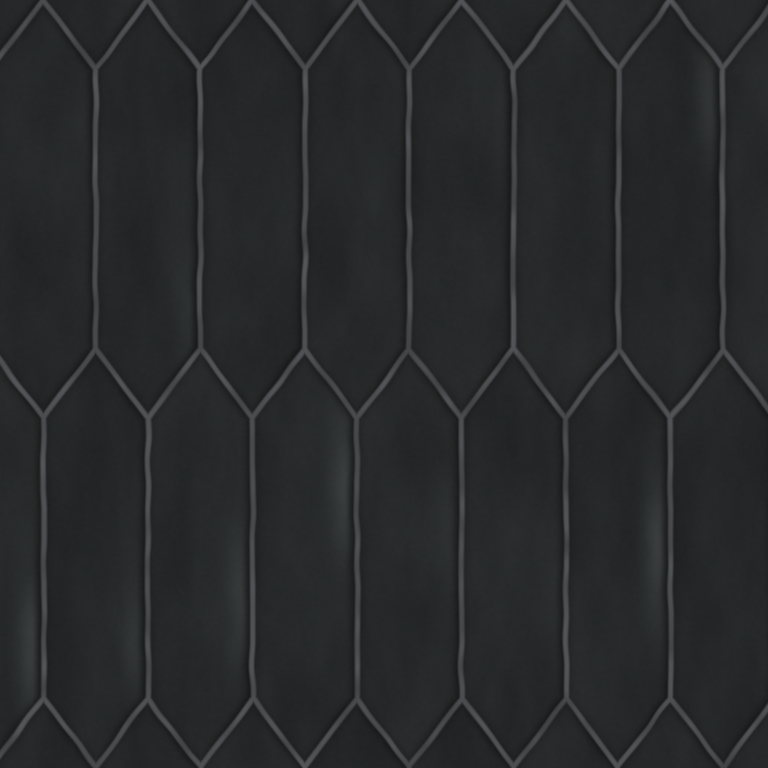
A WebGL 2 fragment shader for this pattern:

```glsl
#version 300 es
precision highp float;
// Staggered rows of tall, pointed charcoal tiles with thin grey grout.
// A hexagon distance finds the tile and its edge; value noise adds the
// hand-made wobble and mottling, and a hash per tile varies tone and gleam.

uniform vec2 u_resolution;
out vec4 fragColor;

// Layout, in canvas heights
const vec2  TILE_PITCH   = vec2(0.1361, 0.4544);
const vec2  FIRST_CENTER = vec2(0.1927, 0.7279);
const float POINT_HEIGHT = 0.0898;
const float GROUT_CORE   = 0.0012;
const float GROUT_EDGE   = 0.0049;
const float WOBBLE       = 0.0030;

// Surface
const vec3  TILE_DARK    = vec3(0.118, 0.127, 0.131);
const vec3  TILE_LIGHT   = vec3(0.180, 0.190, 0.189);
const vec3  GROUT_COLOR  = vec3(0.300, 0.310, 0.318);
const vec3  GLEAM_COLOR  = vec3(0.100, 0.104, 0.104);
const float TONE_SPREAD  = 0.16;
const float SHADOW_WIDTH = 0.0085;
const float GRAIN        = 0.008;

// Integer hash of a lattice point, 0 to 1
float hash(vec2 cell, uint seed) {
    uvec2 q = uvec2(ivec2(cell));
    uint h = q.x * 1597334677u ^ q.y * 3812015801u ^ seed * 2654435769u;
    h = (h ^ (h >> 16)) * 2246822519u;
    h = (h ^ (h >> 13)) * 3266489917u;
    return float((h ^ (h >> 16)) >> 8) / 16777216.0;
}

float noise(vec2 p, uint seed) {
    vec2 i = floor(p), f = fract(p);
    f = f * f * (3.0 - 2.0 * f);
    float low  = mix(hash(i, seed), hash(i + vec2(1, 0), seed), f.x);
    float high = mix(hash(i + vec2(0, 1), seed), hash(i + vec2(1, 1), seed), f.x);
    return mix(low, high, f.y);
}

float fbm(vec2 p, uint seed) {
    float sum = 0.0, amp = 0.5;
    for (int i = 0; i < 3; i++) {
        sum += amp * noise(p, seed + uint(i));
        p *= 2.1;
        amp *= 0.5;
    }
    return sum / 0.875;
}

// Signed distance to the tall hexagon, negative inside
float tileDistance(vec2 p) {
    float halfWidth = 0.5 * TILE_PITCH.x;
    float halfHeight = 0.5 * (TILE_PITCH.y + POINT_HEIGHT);
    vec2 slope = normalize(vec2(POINT_HEIGHT, halfWidth));
    p = abs(p);
    return max(p.x - halfWidth, dot(p - vec2(0.0, halfHeight), slope));
}

float bell(float x, float width) {
    return exp(-x * x / (width * width));
}

void main() {
    vec2 uv = gl_FragCoord.xy / u_resolution.y;
    float pixel = 1.0 / u_resolution.y;

    // Uneven edges
    vec2 bend = vec2(noise(uv * 30.0, 1u), noise(uv * 30.0, 2u)) - 0.5;
    vec2 p = uv + WOBBLE * bend - FIRST_CENTER;

    // Nearest tile among the neighbouring rows
    float nearest = 1e3;
    vec2 local = vec2(0.0), id = vec2(0.0);
    float baseRow = round(p.y / TILE_PITCH.y);
    for (int k = -1; k <= 1; k++) {
        float row = baseRow + float(k);
        float shift = 0.5 * mod(row, 2.0);
        float column = round(p.x / TILE_PITCH.x - shift);
        vec2 q = p - vec2(column + shift, row) * TILE_PITCH;
        float d = tileDistance(q);
        if (d < nearest) {
            nearest = d;
            local = q;
            id = vec2(column, row);
        }
    }
    float inset = max(-nearest, 0.0);

    // Mottled glaze with a tone per tile
    float mottle = fbm(uv * vec2(22.0, 9.0) + id * 3.7, 5u);
    float tone = 0.46 + 0.75 * (mottle - 0.5) + TONE_SPREAD * (hash(id, 11u) - 0.5);
    vec3 color = mix(TILE_DARK, TILE_LIGHT, clamp(tone, 0.0, 1.0));

    // Soft gleam along the right flank
    float flank = 0.5 * TILE_PITCH.x - local.x - 0.016;
    float gleamY = local.y - 0.28 * (hash(id, 12u) - 0.5);
    float strength = pow(hash(id, 13u), 2.0);
    float gleam = bell(flank, flank > 0.0 ? 0.019 : 0.007) * bell(gleamY, 0.085);
    color += GLEAM_COLOR * gleam * strength;

    // Rounded rim, darker on the right
    float side = smoothstep(-0.03, 0.05, local.x);
    color *= 1.0 - mix(0.16, 0.42, side) * bell(inset, SHADOW_WIDTH);
    color += GRAIN * (noise(uv * 260.0, 21u) - 0.5);

    // Grout
    float grout = 1.0 - smoothstep(GROUT_CORE, GROUT_EDGE + 0.5 * pixel, inset);
    float wear = mix(0.84, 1.10, noise(uv * 38.0, 31u));
    color = mix(color, GROUT_COLOR * wear, grout);

    fragColor = vec4(color, 1.0);
}
```
